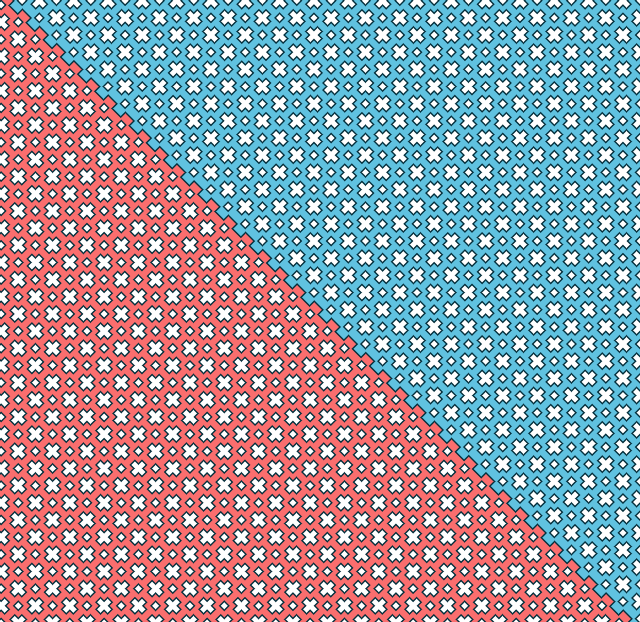
A Shadertoy shader for this pattern:

```glsl
// Outlined white crosses and diamonds on two grounds, red and blue, which meet
// along a notched diagonal. Each ground has its own lattice turned by 45 degrees;
// all shapes are box distances, measured in units of the lattice pitch.

const float PITCH = 0.0276;                 // row spacing, in canvas heights
const float CELL = 1.41421356;              // cross spacing along the diagonals
const vec2 BLUE_ORIGIN = vec2(5.288, 1.04); // a cross centre, from the top left
const vec2 RED_ORIGIN = vec2(1.064, 2.288);
const float ARM_LENGTH = 0.477;
const float ARM_WIDTH = 0.186;
const float DIAMOND_SIZE = 0.186;
const float STROKE = 0.041;                 // half width of the outlines
const float SEAM_OFFSET = 0.343;
const float TOOTH_DEPTH = 0.194;

const vec3 BLUE = vec3(0.375, 0.76, 0.88);
const vec3 RED = vec3(0.98, 0.43, 0.43);
const vec3 WHITE = vec3(1.0);
const vec3 INK = vec3(0.02, 0.19, 0.24);

// x runs along the seam, y across it towards the blue side
vec2 toDiagonal(vec2 p) {
    return vec2(p.x + p.y, p.x - p.y) / CELL;
}

float box(vec2 p, vec2 halfSize) {
    vec2 d = abs(p) - halfSize;
    return max(d.x, d.y);
}

float cross45(vec2 p) {
    return min(box(p, vec2(ARM_LENGTH, ARM_WIDTH)),
               box(p, vec2(ARM_WIDTH, ARM_LENGTH)));
}

// Crosses on the lattice, diamonds in the middle of its cells
float motifs(vec2 p, vec2 origin) {
    vec2 q = p - origin;
    vec2 crossCentre = round(q / CELL) * CELL;
    vec2 diamondCentre = (floor(q / CELL) + 0.5) * CELL;
    float crosses = cross45(q - crossCentre);
    // leave out the row of crosses that the seam would cut
    if (abs(crossCentre.y + origin.y - SEAM_OFFSET) < 0.5) crosses = 1.0;
    return min(crosses, box(q - diamondCentre, vec2(DIAMOND_SIZE)));
}

// Notched border, negative on the red side
float seam(vec2 p, float toothCentre) {
    float along = abs(mod(p.x - toothCentre + 0.5 * CELL, CELL) - 0.5 * CELL);
    float across = p.y - SEAM_OFFSET;
    float tooth = max(along - 0.25 * CELL, across - TOOTH_DEPTH);
    return min(across + TOOTH_DEPTH, tooth);
}

void mainImage(out vec4 fragColor, in vec2 fragCoord) {
    vec2 fromTop = vec2(fragCoord.x, iResolution.y - fragCoord.y);
    vec2 p = toDiagonal(fromTop / (iResolution.y * PITCH));
    float soft = 0.6 / (iResolution.y * PITCH);

    vec2 redOrigin = toDiagonal(RED_ORIGIN);
    vec2 blueOrigin = toDiagonal(BLUE_ORIGIN);
    float border = seam(p, redOrigin.x + 0.5 * CELL);
    float motif = motifs(p, border < 0.0 ? redOrigin : blueOrigin);

    // Grounds, white fills, then ink over every edge
    vec3 color = mix(RED, BLUE, smoothstep(-soft, soft, border));
    color = mix(WHITE, color, smoothstep(-soft, soft, motif));
    float edge = min(abs(motif), abs(border)) - STROKE;
    color = mix(INK, color, smoothstep(-soft, soft, edge));
    fragColor = vec4(color, 1.0);
}
```
